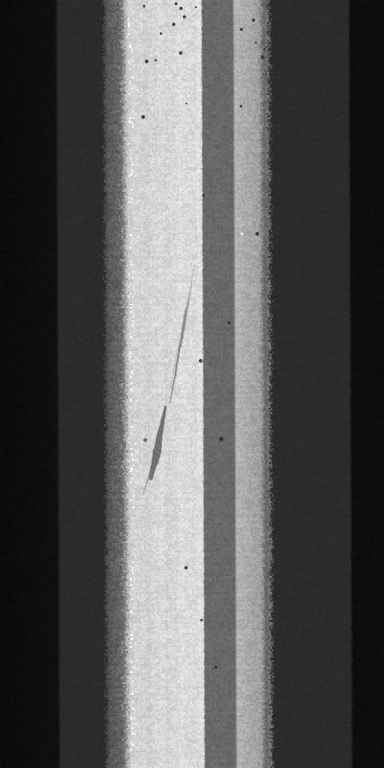
Write a Shadertoy shader that draws this texture.

```glsl
const int EDGE_COUNT = 8;
// Vertical bands: edge positions, edge half-widths, edge roughness, tones
const float EDGE[8] = float[8](0.151, 0.275, 0.328, 0.529, 0.612, 0.684, 0.704, 0.913);
const float SOFTNESS[8] = float[8](0.006, 0.007, 0.010, 0.003, 0.004, 0.009, 0.008, 0.005);
const float ROUGHNESS[8] = float[8](0.0, 0.010, 0.012, 0.001, 0.001, 0.005, 0.010, 0.002);
const float TONE[9] = float[9](0.05, 0.17, 0.38, 0.84, 0.41, 0.67, 0.46, 0.17, 0.05);

const float GRAIN_SCALE = 210.0;
const float GRAIN_AMOUNT = 0.09;
const float PIT_SCALE = 28.0;
const float PIT_RADIUS = 0.0042;
const float PIT_TONE = 0.17;
const float SCRATCH_TONE = 0.37;
const float EDGE_LEAN = 0.004;

vec2 hash2(vec2 p) {
    vec3 q = fract(p.xyx * vec3(0.1031, 0.1030, 0.0973));
    q += dot(q, q.yzx + 33.33);
    return fract((q.xx + q.yz) * q.zy);
}

// Cellular noise: distance to the nearest point, and that point's random id
vec2 cellular(vec2 p) {
    vec2 cell = floor(p);
    vec2 nearest = vec2(9.0, 0.0);
    for (int j = -1; j <= 1; j++) {
        for (int i = -1; i <= 1; i++) {
            vec2 c = cell + vec2(i, j);
            float d = length(c + 0.1 + 0.8 * hash2(c) - p);
            if (d < nearest.x) nearest = vec2(d, hash2(c + 71.7).x);
        }
    }
    return nearest;
}

float layeredSines(float x) {
    return (sin(x) + 0.6 * sin(2.3 * x + 1.7) + 0.4 * sin(5.1 * x + 0.6)) / 2.0;
}

float within(float x, float a, float b, float soft) {
    return smoothstep(a - soft, a + soft, x) * (1.0 - smoothstep(b - soft, b + soft, x));
}

// Coverage of a stroke whose half-width runs from wa to wb
float stroke(vec2 p, vec2 a, vec2 b, float wa, float wb, float soft) {
    vec2 ab = b - a;
    float t = clamp(dot(p - a, ab) / dot(ab, ab), 0.0, 1.0);
    float d = length(p - a - ab * t) - mix(wa, wb, t);
    return 1.0 - smoothstep(-soft, soft, d);
}

float dotMask(vec2 p, vec2 center, float radius, float soft) {
    return 1.0 - smoothstep(radius - soft, radius + soft, length(p - center));
}

float bands(float x, float grit, float pixel) {
    float tone = TONE[0];
    for (int i = 0; i < EDGE_COUNT; i++) {
        float soft = max(SOFTNESS[i], 0.7 * pixel);
        float edge = EDGE[i] + ROUGHNESS[i] * grit;
        tone = mix(tone, TONE[i + 1], smoothstep(edge - soft, edge + soft, x));
    }
    return tone;
}

float scratch(vec2 p, float pixel) {
    p.x += 0.0012 * layeredSines(p.y * 60.0);
    float soft = max(0.0025, 0.7 * pixel);
    float upper = stroke(p, vec2(0.507, 1.31), vec2(0.477, 1.145), 0.0005, 0.0045, soft);
    upper = max(upper, stroke(p, vec2(0.477, 1.145), vec2(0.443, 0.95), 0.0040, 0.0012, soft));
    upper *= mix(0.75, 0.25, smoothstep(1.14, 1.30, p.y));
    float side = 0.35 * stroke(p, vec2(0.464, 1.10), vec2(0.444, 0.99), 0.0005, 0.001, soft);
    float lower = stroke(p, vec2(0.430, 0.94), vec2(0.409, 0.825), 0.003, 0.010, soft);
    lower = max(lower, stroke(p, vec2(0.409, 0.825), vec2(0.393, 0.755), 0.011, 0.005, soft));
    float tail = 0.55 * stroke(p, vec2(0.392, 0.77), vec2(0.371, 0.71), 0.003, 0.0004, soft);
    float fibre = 0.85 + 0.15 * layeredSines((p.x - 0.19 * p.y) * 900.0);
    return max(max(upper, side), max(lower, tail)) * fibre;
}

void mainImage(out vec4 fragColor, in vec2 fragCoord) {
    vec2 p = fragCoord / iResolution.x;
    float pixel = 1.0 / iResolution.x;
    vec2 grain = cellular(p * GRAIN_SCALE);
    float coarse = cellular(p * vec2(55.0, 80.0)).y - 0.5;
    float grit = grain.y - 0.5;
    float x = p.x + EDGE_LEAN * (p.y - 1.0);

    // Banded surface with shading inside each strip
    float tone = bands(x, grit, pixel);
    float bright = within(x, 0.328, 0.529, 0.008);
    float leftRim = within(x, 0.275, 0.328, 0.008);
    float pale = within(x, 0.612, 0.695, 0.006);
    tone += leftRim * 2.2 * (x - 0.302);
    tone -= pale * 1.3 * (x - 0.640);
    tone += bright * (0.25 * (x - 0.43) + 0.018 * layeredSines(x * 110.0));
    tone += 0.02 * within(x, 0.0, 0.151, 0.005) * (x / 0.151 - 0.5);

    // Grain, scan lines and bright specks along the left rim
    float texture_ = grit * GRAIN_AMOUNT + coarse * 0.035;
    texture_ += 0.012 * layeredSines(p.y * 410.0);
    tone += texture_ * mix(0.2, 1.0, smoothstep(0.1, 0.7, tone)) * (1.0 + 0.9 * leftRim);
    float rimSpeck = step(0.86, grain.y) * within(x, 0.315, 0.345, 0.008);
    tone += 0.16 * rimSpeck;

    // Scratch
    tone = mix(tone, SCRATCH_TONE, scratch(p, pixel));

    // Pits, crowded toward the top of the light strips
    vec2 pit = cellular(p * PIT_SCALE + 3.0);
    float density = 0.015 + 0.30 * smoothstep(1.55, 1.95, p.y) * max(bright, pale);
    float radius = PIT_RADIUS * (0.55 + 0.6 * fract(pit.y * 57.0));
    float soft = max(0.0015, 0.6 * pixel);
    float pits = 1.0 - smoothstep(radius - soft, radius + soft, pit.x / PIT_SCALE);
    pits *= step(1.0 - density, pit.y) * within(x, 0.36, 0.70, 0.01);
    pits = max(pits, dotMask(p, vec2(0.576, 0.857), 0.0055, soft));
    pits = max(pits, 0.7 * dotMask(p, vec2(0.378, 0.854), 0.0050, soft));
    pits = max(pits, dotMask(p, vec2(0.670, 1.391), 0.0050, soft));
    tone = mix(tone, PIT_TONE, 0.85 * pits);
    tone = mix(tone, 0.92, dotMask(p, vec2(0.630, 1.391), 0.0040, soft));

    fragColor = vec4(vec3(clamp(tone, 0.0, 1.0)), 1.0);
}
```
